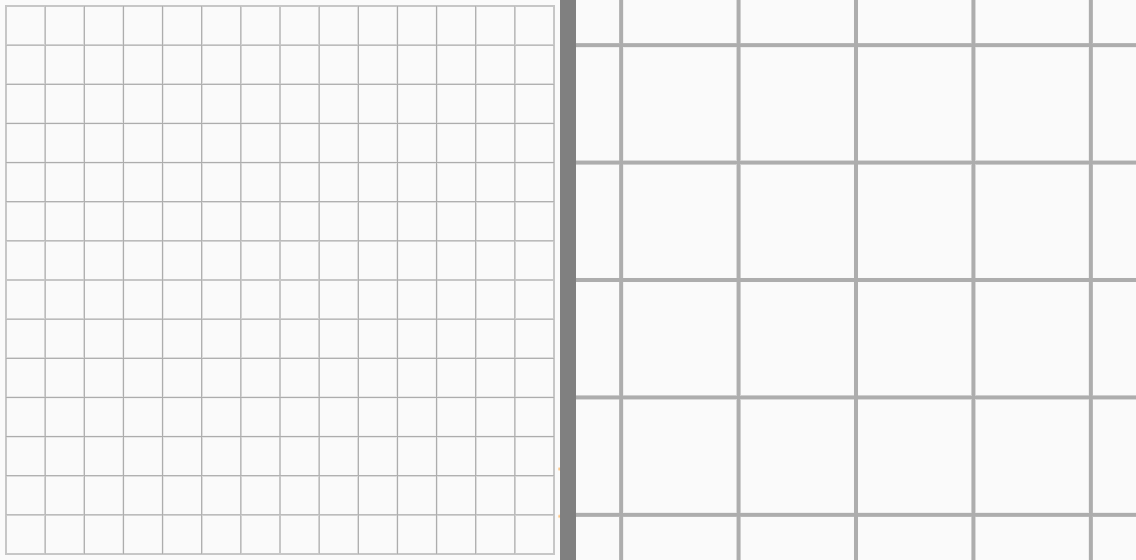
Left, the full canvas; right, a detail of the centre.
Give the GLSL for this pattern, as a Shadertoy shader.

```glsl
const float CELLS = 14.0;
const float PITCH = 0.0699;
const float LINE_WIDTH = 0.0024;
const vec3 PAPER = vec3(0.98);
const vec3 LINE = vec3(0.68);
const vec3 SPECK = vec3(0.98, 0.75, 0.48);
const vec2 SPECK_START = vec2(0.9985, 0.078);
const float SPECK_STEP = 0.0845;
const vec2 SPECK_RADII = vec2(0.0014, 0.0026);

// Coverage of a shape from its signed distance
float coverage(float dist, float pixel) {
    return clamp(0.5 - dist / pixel, 0.0, 1.0);
}

// Signed distance to a square lattice with a closed outer border
float gridDistance(vec2 p) {
    float halfLine = 0.5 * LINE_WIDTH;
    vec2 nearest = clamp(round(p / PITCH), -0.5 * CELLS, 0.5 * CELLS) * PITCH;
    vec2 toLine = abs(p - nearest) - halfLine;
    vec2 outside = abs(p) - (0.5 * CELLS * PITCH + halfLine);
    return max(min(toLine.x, toLine.y), max(outside.x, outside.y));
}

// Approximate signed distance to an ellipse
float ellipseDistance(vec2 p, vec2 radii) {
    return (length(p / radii) - 1.0) * min(radii.x, radii.y);
}

void mainImage(out vec4 fragColor, in vec2 fragCoord) {
    vec2 uv = fragCoord / iResolution.xy;
    float pixel = 1.0 / min(iResolution.x, iResolution.y);

    // Ruled lattice centred on the canvas
    vec3 color = mix(PAPER, LINE, coverage(gridDistance(uv - 0.5), pixel));

    // Small stains on the right margin
    for (int i = 0; i < 2; i++) {
        vec2 center = SPECK_START + vec2(0.0, float(i) * SPECK_STEP);
        float stain = coverage(ellipseDistance(uv - center, SPECK_RADII), pixel);
        color = mix(color, SPECK, stain);
    }

    fragColor = vec4(color, 1.0);
}
```
